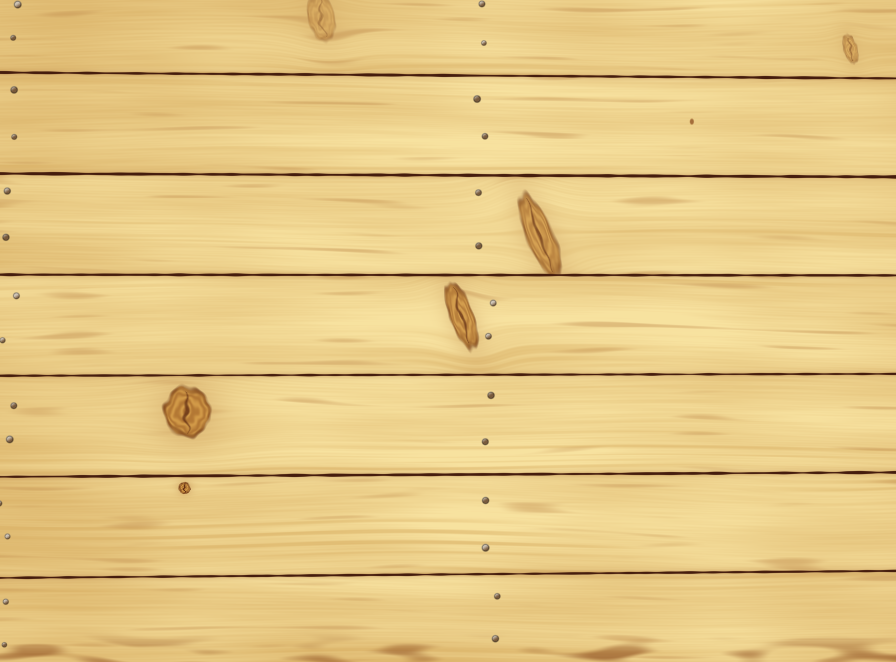
Reproduce this texture procedurally as a Shadertoy shader.

```glsl
// Seven horizontal pale pine boards with dark gaps, flowing grain, knots and nails.

float hash(vec2 p) {
    vec3 q = fract(p.xyx * vec3(0.1031, 0.103, 0.0973));
    q += dot(q, q.yzx + 33.33);
    return fract((q.x + q.y) * q.z);
}

vec2 gradient(vec2 cell) {
    float angle = 6.2832 * hash(cell);
    return vec2(cos(angle), sin(angle));
}

// Gradient noise, roughly -0.6 to 0.6
float noise(vec2 p) {
    vec2 i = floor(p), f = p - i;
    vec2 u = f * f * f * (f * (f * 6.0 - 15.0) + 10.0);
    vec2 e = vec2(1, 0);
    return mix(mix(dot(gradient(i), f), dot(gradient(i + e), f - e), u.x),
               mix(dot(gradient(i + e.yx), f - e.yx), dot(gradient(i + 1.0), f - 1.0), u.x), u.y);
}

// Board number plus position across the board; the boards fan out slightly
float boardCoord(vec2 p) {
    float s = p.x / 1.355;
    return (p.y - mix(0.1095, 0.1184, s)) / mix(0.1527, 0.1488, s) + 1.0;
}

// Knots: centre and half size; then how dark each one is
const vec4 knots[6] = vec4[6](
    vec4(0.486, 0.027, 0.019, 0.034), vec4(1.286, 0.074, 0.010, 0.020),
    vec4(0.816, 0.355, 0.021, 0.060), vec4(0.698, 0.477, 0.018, 0.046),
    vec4(0.283, 0.622, 0.034, 0.036), vec4(0.279, 0.737, 0.008, 0.008));
const float knotTone[6] = float[6](0.4, 0.5, 0.8, 0.9, 1.0, 1.3);

// Position relative to a knot in units of its size, leaning if it is tall
vec2 knotSpace(vec2 p, vec4 k) {
    vec2 d = p - k.xy;
    d.x -= 0.2 * (k.w / k.z - 1.0) * d.y;
    return d / k.zw;
}

vec3 pine(vec2 p, float board, vec2 uv) {
    vec2 seed = vec2(7.3, 13.7) * board;

    // Bend the grain around the knots of this board
    vec2 g = p;
    float halo = 0.0;
    for (int i = 0; i < 6; i++) {
        if (floor(boardCoord(knots[i].xy)) != board) continue;
        vec2 d = knotSpace(p, knots[i]);
        float pull = exp(-dot(d * vec2(0.35, 0.6), d * vec2(0.35, 0.6)));
        g.y -= 0.55 * pull * (p.y - knots[i].y);
        halo += knotTone[i] * exp(-dot(d, d) * 0.45);
    }
    g.y += 0.018 * noise(g * vec2(1.6, 5.0) + seed);

    // Broad bands, growth rings and fine fibres
    float broad = noise(g * vec2(1.3, 17.0) + seed);
    float rings = smoothstep(-0.05, 0.4, noise(g * vec2(0.9, 125.0) + seed));
    float mask = smoothstep(-0.2, 0.35, noise(g * vec2(1.1, 11.0) + seed + 5.0));
    float fibre = noise(g * vec2(7.0, 330.0) + seed);
    float streak = smoothstep(0.28, 0.55, noise(g * vec2(5.0, 75.0) + seed + 9.0));
    float edge = dot(uv - vec2(0.56, 0.52), uv - vec2(0.56, 0.52));

    float tone = 0.22 + 0.75 * broad + 1.5 * edge + 0.25 * fibre + 0.3 * noise(p * 5.0);
    vec3 wood = mix(vec3(0.97, 0.885, 0.625), vec3(0.89, 0.755, 0.475), clamp(tone, 0.0, 1.2));
    wood = mix(wood, vec3(0.84, 0.67, 0.37), 0.5 * rings * mask);
    wood = mix(wood, vec3(0.74, 0.53, 0.29), 0.4 * streak + 0.35 * min(halo, 1.0));
    return wood;
}

void mainImage(out vec4 fragColor, in vec2 fragCoord) {
    vec2 uv = fragCoord / iResolution.xy;
    vec2 p = vec2(uv.x * 1.355, 1.0 - uv.y);
    float px = 1.0 / iResolution.y;
    float b = boardCoord(p), board = floor(b);
    vec3 col = pine(p, board, uv);

    // Knots: ringed heartwood, dark rim and a central crack
    for (int i = 0; i < 6; i++) {
        if (floor(boardCoord(knots[i].xy)) != board) continue;
        vec2 d = knotSpace(p, knots[i]);
        float size = knots[i].z;
        float r = length(d) + 0.22 * noise(d * 1.8 + float(i) * 4.0);
        float soft = px / size;
        float ring = 0.5 + 0.5 * sin(r * 19.0 + 3.0 * noise(d * 3.0));
        vec3 heart = mix(vec3(0.82, 0.6, 0.28), vec3(0.64, 0.4, 0.16), 0.65 * ring);
        col = mix(col, heart, min(knotTone[i], 1.0) * (1.0 - smoothstep(1.0 - soft, 1.0 + soft, r)));
        float rim = 1.0 - smoothstep(0.04, 0.12 + soft, abs(r - 0.97));
        col = mix(col, vec3(0.42, 0.2, 0.07), rim * knotTone[i] * (0.45 + 0.6 * noise(d * 1.5 + 2.0)));
        float crack = abs(d.x + 0.5 * noise(vec2(d.y * 2.0, i))) + 0.12 * abs(d.y);
        col = mix(col, vec3(0.35, 0.15, 0.06), 0.7 * knotTone[i] * (1.0 - smoothstep(0.04, 0.13 + soft, crack)) * step(r, 0.9));
    }

    // Sparse brown specks, and stains along the bottom edge
    vec2 cell = floor(p * 7.0), at = fract(p * 7.0) - 0.2 - 0.6 * vec2(hash(cell + 3.0), hash(cell + 8.0));
    float speck = (1.0 - smoothstep(0.012, 0.03, length(at * vec2(1.0, 0.7)))) * step(0.93, hash(cell));
    float stain = smoothstep(0.95, 1.0, p.y) * smoothstep(0.0, 0.4, noise(p * vec2(9.0, 50.0)));
    col = mix(col, vec3(0.55, 0.3, 0.12), 0.75 * speck + 0.7 * stain);

    // Two nails per board at the left end and at mid-length
    for (int i = 0; i < 28; i++) {
        float row = float(i / 4), side = float(i % 2), pair = float((i / 2) % 2);
        vec2 id = vec2(i, row + 2.0);
        float x = mix(0.022 - 0.003 * row, 0.726 + 0.004 * row, side) + 0.024 * (hash(id) - 0.5);
        float across = mix(0.25, 0.7, pair) + 0.16 * (hash(id + 5.0) - 0.5);
        vec2 d = p - vec2(x, 0.1095 + 0.1515 * (row - 1.0 + across));
        float radius = 0.0038 + 0.002 * hash(id + 9.0);
        vec3 metal = mix(vec3(0.42, 0.3, 0.2), vec3(0.8, 0.77, 0.74), smoothstep(-0.6, 0.7, dot(d, vec2(-0.5, -0.8)) / radius + hash(id + 2.0) - 0.5));
        metal *= 1.0 - 0.45 * smoothstep(0.55, 0.9, length(d) / radius);
        col = mix(col, metal, 0.9 * (1.0 - smoothstep(radius - px, radius + px, length(d))));
    }

    // Dark uneven gaps between boards
    float gap = round(b), dist = abs(b - gap) * 0.151;
    float width = 0.0012 + 0.0009 * hash(vec2(gap, 4.0)) + 0.0014 * noise(vec2(p.x * 35.0, gap * 3.7));
    col = mix(col, vec3(0.63, 0.4, 0.2), 0.4 * exp(-dist / 0.0035));
    col = mix(col, vec3(0.27, 0.11, 0.05), 1.0 - smoothstep(width - 0.6 * px, width + 0.8 * px, dist));

    fragColor = vec4(col, 1.0);
}
```
